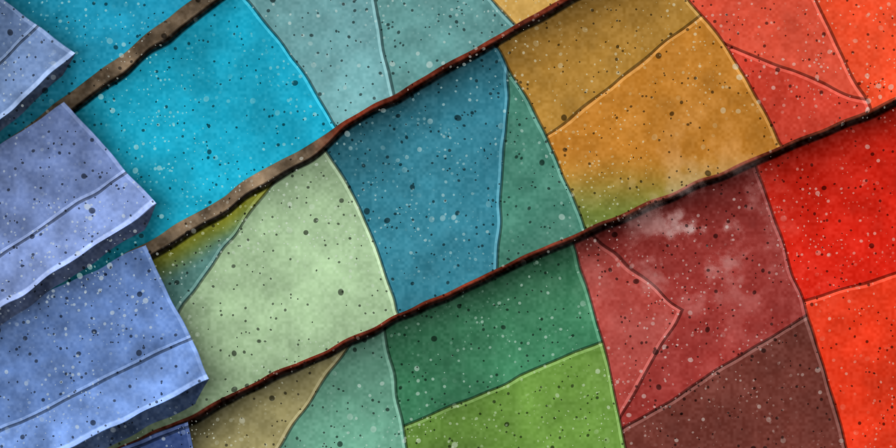
Write a Shadertoy shader that draws this texture.

```glsl
float hash(vec2 p) {
    return fract(sin(dot(p, vec2(127.1, 311.7))) * 43758.55);
}

float noise(vec2 p) {
    vec2 i = floor(p), f = fract(p);
    f *= f * (3. - 2. * f);
    return mix(mix(hash(i), hash(i + vec2(1, 0)), f.x),
        mix(hash(i + vec2(0, 1)), hash(i + 1.), f.x), f.y);
}

float fbm(vec2 p) {
    float sum = 0., amp = .5;
    for (int i = 0; i < 5; i++) {
        sum += amp * noise(p);
        p = mat2(1.6, 1.2, -1.2, 1.6) * p + 7.3;
        amp *= .5;
    }
    return sum;
}

// Signed distance to a bowed line, positive right of a downward one
float side(vec2 p, vec4 ab, float bow) {
    vec2 t = ab.zw - ab.xy, r = p - ab.xy;
    float s = clamp(dot(r, t) / dot(t, t), 0., 1.);
    return dot(r, normalize(vec2(t.y, -t.x))) - bow * 4. * s * (1. - s);
}

float cover(float d) {
    return smoothstep(-1., 1., d * iResolution.y);
}

float stroke(float d, float width) {
    return 1. - smoothstep(width * .4, width + 1. / iResolution.y, abs(d));
}

// Joins two tiles with a dark joint and a pale lip
vec3 join(vec3 a, vec3 b, float d) {
    return mix(a, b, cover(d)) * (1. - .38 * stroke(d, .003)) + .13 * stroke(d + .006, .003);
}

vec3 lay(vec3 a, vec3 b, vec2 p, vec4 line, float bow) {
    return join(a, b, side(p, line, bow));
}

// Upper row over a lower one: shadow, rim, gap
vec3 ledge(vec3 below, vec3 above, float d, float width, vec3 rim, float shadow) {
    float e = d + width;
    vec3 c = below * (1. - shadow * exp(min(e, 0.) * 20.));
    c = mix(c, rim, cover(e)) * (1. - .8 * stroke(e, .008));
    return mix(c, above, cover(d));
}

// Thick slab from the left; a and b are its right corners
vec3 slab(vec3 c, vec2 p, vec2 a, vec2 b, float slope, vec3 tint, float grain) {
    vec2 run = vec2(-1, slope), foot = b + vec2(-.03, .055);
    float right = -side(p, vec4(a, b), 0.);
    float top = side(p, vec4(a, a + run), 0.);
    float low = side(p, vec4(b, b + run), 0.);
    float base = side(p, vec4(foot, foot + run), 0.);
    float body = min(min(right, top), min(-base, -side(p, vec4(b, foot), 0.)));
    vec3 face = join(tint, tint * 1.13 + .03, low + .1);
    face += .2 * stroke(low + .006, .006) + .1 * stroke(right - .005, .004);
    face = mix(face * (.72 + .55 * grain), tint * mix(.2, .65, grain), cover(low));
    return mix(c * (1. - .45 * exp(25. * min(body, 0.))), face, cover(body));
}

float specks(vec2 p, float scale, float density) {
    vec2 id = floor(p * scale), f = fract(p * scale);
    vec2 centre = .3 + .4 * vec2(hash(id + 3.1), hash(id + 8.7));
    float radius = .08 + .18 * hash(id + 5.3);
    return step(hash(id), density) * cover((radius - length(f - centre)) / scale);
}

// Rows of tiles, laid from left to right
vec3 upperRow(vec2 p) {
    vec3 c = lay(vec3(.12, .65, .77), vec3(.43, .63, .64), p, vec4(.547, 0, .742, .273), .012);
    c = lay(c, vec3(.38, .58, .57), p, vec4(.838, 0, .872, .182), 0.);
    return lay(c, vec3(.86, .68, .36), p, vec4(1.1, 0, 1.14, .04), 0.);
}

vec3 middleRow(vec2 p, float depth) {
    vec3 c = mix(vec3(.6, .6, .16), vec3(.36, .55, .52), smoothstep(.03, .11, depth));
    c = lay(c, vec3(.63, .74, .58), p, vec4(.625, .39, .404, .69), 0.);
    c = lay(c, vec3(.21, .48, .55), p, vec4(.724, .333, .885, .69), .018);
    c = lay(c, vec3(.27, .49, .42), p, vec4(1.133, .208, 1.112, .586), 0.);
    vec3 ochre = mix(vec3(.75, .49, .18), vec3(.42, .48, .22), smoothstep(.33, .5, p.y));
    ochre = lay(ochre, vec3(.69, .51, .22), p, vec4(1.224, .3, 1.555, .04), 0.);
    c = lay(c, ochre, p, vec4(1.107, .104, 1.302, .508), .015);
    vec3 red = lay(vec3(.82, .26, .19), vec3(.86, .32, .23), p, vec4(1.62, .1, 1.92, .22), 0.);
    red = lay(red, vec3(.9, .3, .17), p, vec4(1.82, 0, 1.93, .22), 0.);
    return lay(c, red, p, vec4(1.54, 0, 1.74, .318), .012);
}

vec3 lowerRow(vec2 p) {
    vec3 c = lay(vec3(.7, .66, .45), vec3(.43, .66, .56), p, vec4(.78, .77, .62, 1), 0.);
    vec3 green = lay(vec3(.4, .55, .24), vec3(.25, .5, .36), p, vec4(.911, .95, 1.328, .768), 0.);
    c = lay(c, green, p, vec4(.86, .74, .911, 1), 0.);
    vec3 brown = lay(vec3(.4, .2, .17), vec3(.58, .21, .19), p, vec4(1.406, .95, 1.797, .703), 0.);
    float facet = side(p, vec4(1.315, .52, 1.523, .69), 0.);
    facet = max(facet, side(p, vec4(1.523, .69, 1.393, .924), 0.));
    c = lay(c, join(vec3(.67, .27, .24), brown, facet), p, vec4(1.281, .552, 1.398, 1), .01);
    vec3 red = lay(vec3(.9, .23, .12), vec3(.87, .15, .09), p, vec4(1.8, .67, 2, .61), 0.);
    return lay(c, red, p, vec4(1.693, .39, 1.888, 1), .008);
}

void mainImage(out vec4 fragColor, in vec2 fragCoord) {
    vec2 p = fragCoord / iResolution.y;
    p.y = 1. - p.y;
    float grain = fbm(p * 22.), patina = fbm(p * 5. + 4.), wear = .5 + grain;
    vec2 q = p + .008 * (vec2(noise(p * 18.), noise(p * 18. + 30.)) - .5);
    // Overlapping rows
    float top = side(q, vec4(.156, .208, .43, 0), 0.);
    float mid = side(q, vec4(.339, .534, 1.25, 0), .008);
    float low = side(q, vec4(.43, .924, 2, .221), .018);
    float rusty = smoothstep(.68, .78, p.x);
    vec3 wood = vec3(.47, .4, .32) * wear, rust = vec3(.43, .18, .12) * wear;
    vec3 c = ledge(lowerRow(q), middleRow(q, -mid), low, .013, rust, .45 + .4 * patina);
    c = ledge(c, upperRow(q), mid, mix(.034, .016, rusty), mix(wood, rust, rusty), .3 + .5 * patina * rusty);
    c = ledge(c, vec3(.15, .64, .78), top, .037, wood, .25);
    // Weathered glaze and mineral bloom
    c *= .7 + .38 * patina + .24 * grain;
    float bloom = exp(-9. * distance(p, vec2(1.55, .53)));
    c = mix(c, vec3(.8, .72, .7), bloom * smoothstep(.4, .72, grain));
    // Blue slabs, lowest first
    c = slab(c, q, vec2(.417, .94), vec2(.44, 1.05), .4, vec3(.2, .28, .48), grain);
    c = slab(c, q, vec2(.325, .547), vec2(.469, .846), .49, vec3(.39, .51, .73), grain);
    c = slab(c, q, vec2(.143, .229), vec2(.352, .456), .67, vec3(.43, .51, .7), grain);
    c = slab(c, q, vec2(-.06, -.05), vec2(.169, .117), .92, vec3(.36, .45, .6), grain);
    // Chips and pits
    for (float i = 0.; i < 3.; i++) {
        float scale = 38. + 32. * i, worn = smoothstep(.35, .65, fbm(p * 6. + i * 9.));
        c = mix(c, vec3(.84, .87, .84), .48 * worn * specks(q, scale, .16));
        c *= 1. - .5 * specks(q + 2.7, scale, .07);
    }
    c += .07 * (noise(p * 150.) - .5);
    fragColor = vec4(clamp(c, 0., 1.), 1);
}
```
